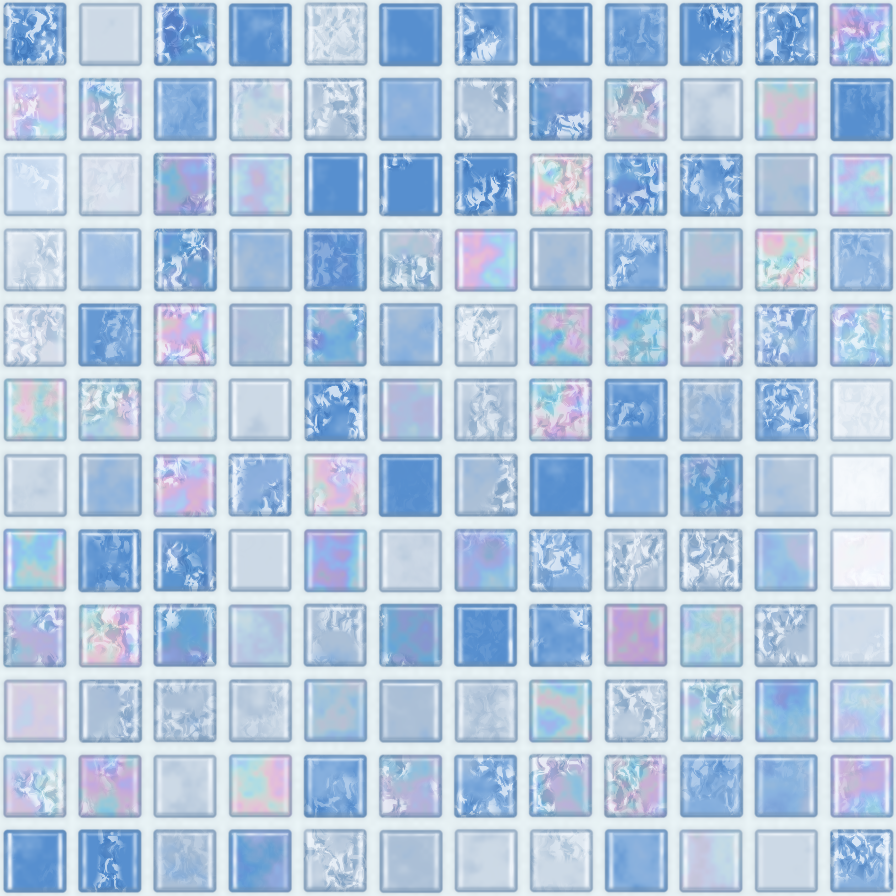
A WebGL 1 fragment shader for this pattern:

```glsl
precision highp float;

// Glass mosaic: a 12 by 12 grid of rounded blue tiles set in pale grout.
// Each tile hashes its own tint, ripples, pearly sheen and edge glints;
// a distance function shapes the tile, its dark rim and its soft shadow.

uniform vec2 u_resolution;

const float PITCHES = 11.925;   // the outer joints are cropped slightly
const float OFFSET = 0.034;
const float HALF_SIZE = 0.418;
const float CORNER = 0.055;

const vec3 GROUT = vec3(0.91, 0.95, 0.96);
const vec3 DEEP = vec3(0.34, 0.56, 0.81);
const vec3 SKY = vec3(0.53, 0.69, 0.87);
const vec3 MIST = vec3(0.67, 0.75, 0.84);
const vec3 PALE = vec3(0.80, 0.85, 0.90);
const vec3 RIM = vec3(0.47, 0.60, 0.73);
const vec3 GLINT = vec3(0.95, 0.97, 0.99);

float hash(vec2 p) {
  vec3 q = fract(p.xyx * vec3(0.1031, 0.1030, 0.0973));
  q += dot(q, q.yzx + 33.33);
  return fract((q.x + q.y) * q.z);
}

float noise(vec2 p) {
  vec2 i = floor(p);
  vec2 f = fract(p);
  f = f * f * (3.0 - 2.0 * f);
  float low = mix(hash(i), hash(i + vec2(1.0, 0.0)), f.x);
  float high = mix(hash(i + vec2(0.0, 1.0)), hash(i + 1.0), f.x);
  return mix(low, high, f.y);
}

float fbm(vec2 p) {
  float sum = 0.0;
  float gain = 0.55;
  for (int i = 0; i < 3; i++) {
    sum += gain * noise(p);
    p = p * 2.03 + 17.1;
    gain *= 0.5;
  }
  return sum;
}

float roundedBox(vec2 p, float halfSize, float radius) {
  vec2 q = abs(p) - halfSize + radius;
  return length(max(q, 0.0)) + min(max(q.x, q.y), 0.0) - radius;
}

// Soft line of the given half width around zero.
float band(float x, float width) {
  return exp(-x * x / (width * width));
}

vec3 glassTint(float t) {
  vec3 c = mix(DEEP, SKY, smoothstep(0.12, 0.38, t));
  c = mix(c, MIST, smoothstep(0.36, 0.62, t));
  return mix(c, PALE, smoothstep(0.62, 0.9, t));
}

vec3 pearl(float phase) {
  return vec3(0.76, 0.76, 0.88)
       + vec3(0.20, 0.12, 0.10) * cos(6.2832 * (phase + vec3(0.0, 0.36, 0.62)));
}

// Window light that bleaches tiles near the right and left borders.
float glare(vec2 id) {
  vec2 right = (id - vec2(11.2, 4.6)) * vec2(1.2, 0.42);
  vec2 left = (id - vec2(0.0, 8.6)) * vec2(0.85, 0.65);
  return exp(-dot(right, right)) + 0.7 * exp(-dot(left, left));
}

vec3 glassFace(vec2 id, vec2 q) {
  vec2 seed = id * 7.31 + 3.7;
  float cloud = fbm(q * 3.5 + seed * 5.0) - 0.48;
  float tone = hash(id + 11.0);
  vec3 c = glassTint(tone + 0.4 * cloud);

  // pearly sheen on some of the tiles
  float sheen = smoothstep(0.45, 1.0, hash(id + 29.0));
  float phase = hash(id + 41.0) + 1.3 * cloud + 0.4 * q.x;
  c = mix(c, pearl(phase), 0.65 * sheen);

  // wavy surface: broken bright crests with darker troughs
  vec2 warp = vec2(noise(q * 9.0 + seed), noise(q * 9.0 - seed)) * 1.6;
  float wave = fbm(q * vec2(15.0, 11.0) + warp + seed * 3.0);
  float patchy = smoothstep(0.3, 0.6, noise(q * 3.0 + seed * 2.0));
  float rough = smoothstep(0.25, 0.85, hash(id + 53.0)) * patchy;
  c = mix(c, GLINT, 0.75 * rough * smoothstep(0.50, 0.64, wave));
  c = mix(c, c * vec3(0.78, 0.86, 0.92), rough * smoothstep(0.44, 0.32, wave));

  float bleach = glare(id) * (0.65 + 0.5 * hash(id + 67.0)) + 0.4 * cloud * rough;
  return mix(c, vec3(0.98, 0.99, 1.0), clamp(bleach, 0.0, 0.95));
}

vec3 tileColor(vec2 id, vec2 q, float d) {
  vec3 c = glassFace(id, q);
  // bright bevels at the sides and top, uneven along their length
  float uneven = 0.55 + 0.6 * noise(q * 8.0 + id * 9.0);
  float inner = smoothstep(-0.025, -0.06, d);
  float side = band(abs(q.x) - 0.335, 0.033) * mix(0.35, 1.0, hash(id + sign(q.x)));
  float top = band(q.y - 0.355, 0.022) * mix(0.3, 0.8, hash(id + 83.0));
  c = mix(c, GLINT, clamp(max(side, top) * uneven * inner, 0.0, 0.9));
  // dark outer rim, heavier at the lower edge
  float rim = smoothstep(-0.065, -0.015, d) * (0.8 - 0.25 * q.y);
  rim = max(rim, 0.55 * band(q.y + 0.37, 0.025));
  return mix(c, mix(RIM, c * 0.82, 0.35), rim);
}

void main() {
  vec2 p = gl_FragCoord.xy / u_resolution * PITCHES + OFFSET;
  vec2 id = floor(p);
  vec2 jitter = vec2(hash(id + 5.0), hash(id + 7.0)) - 0.5;
  vec2 q = fract(p) - 0.5 - 0.012 * jitter;
  float d = roundedBox(q, HALF_SIZE, CORNER);

  float shadow = 0.45 * exp(-max(d, 0.0) * 32.0);
  vec3 grout = mix(GROUT, PALE * 0.93, shadow) + 0.02 * (noise(p * 14.0) - 0.5);
  float soft = max(0.014, PITCHES / min(u_resolution.x, u_resolution.y) * 0.7);
  float cover = smoothstep(soft, -soft, d);
  gl_FragColor = vec4(mix(grout, tileColor(id, q, d), cover), 1.0);
}
```
